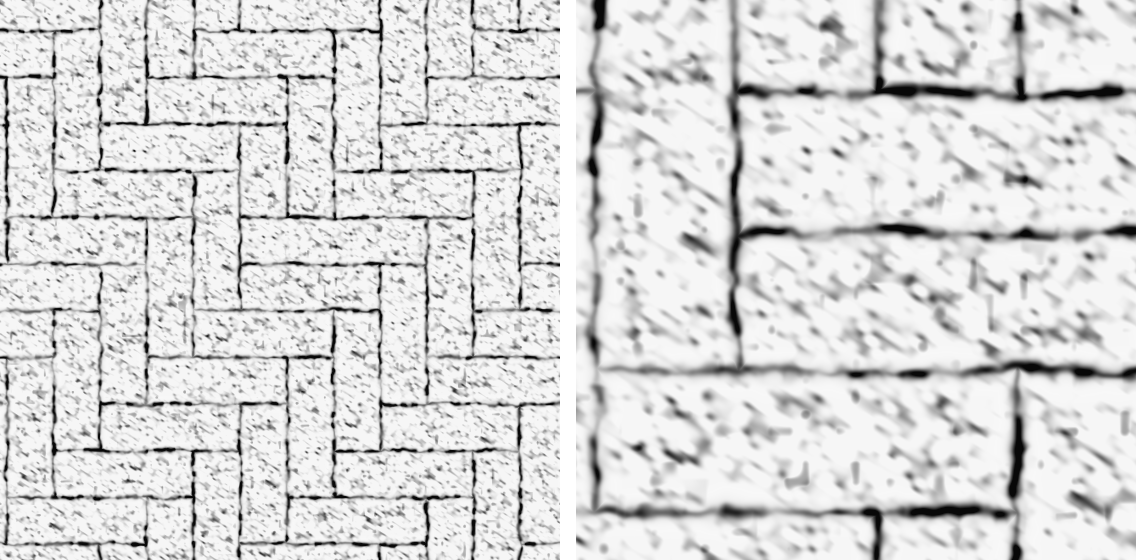
Left: the whole. Right: its middle third, enlarged.
Give the GLSL for this texture map, as a three.js fragment shader.

```glsl
// Pale herringbone paving: 1x3 bricks on a 12x12 cell grid, a 6-cell pattern repeated 2x2.
// Joints come from the distance to the nearest brick edge, roughened by tiling noise;
// faces carry slanted grey grain. One horizontal brick is longer than the rest.
varying vec2 vUv;

const float CELLS = 12.0;                      // grid cells across the canvas
const vec2 GRID_OFFSET = vec2(0.15, 0.66);     // from the upper left, in cells
const float BRICK_LENGTH = 3.0;
const vec2 LONG_START = vec2(5.0, 4.0);        // cell where the long brick begins
const float LONG_LENGTH = 4.0;

const float JOINT_WIDTH = 0.036;               // in cells
const float HALO_WIDTH = 0.085;
const float HALO_DARKNESS = 0.07;
const float COARSE_WOBBLE = 0.07;
const float FINE_WOBBLE = 0.035;

const float FACE_DARKNESS = 0.035;
const float GRAIN_DARKNESS = 3.2;
const float PIT_DARKNESS = 0.32;
const vec2 GRAIN_FREQ = vec2(35.0, 61.0);      // along, across the slant
const vec2 BLOTCH_FREQ = vec2(19.0, 34.0);

float hash(vec2 p) {
  vec3 h = fract(p.xyx * 0.1031);
  h += dot(h, h.yzx + 33.33);
  return fract((h.x + h.y) * h.z);
}

float corner(vec2 i, vec2 period, float seed) {
  return hash(mod(i, period) + seed);
}

// Value noise that wraps after "period" lattice steps
float noise(vec2 p, vec2 period, float seed) {
  vec2 i = floor(p);
  vec2 f = fract(p);
  f = f * f * (3.0 - 2.0 * f);
  float low = mix(corner(i, period, seed), corner(i + vec2(1.0, 0.0), period, seed), f.x);
  float high = mix(corner(i + vec2(0.0, 1.0), period, seed), corner(i + 1.0, period, seed), f.x);
  return mix(low, high, f.y);
}

float tiled(vec2 uv, float freq, float seed) {
  return noise(uv * freq, vec2(freq), seed);
}

vec2 wobble(vec2 uv, float freq, float seed) {
  return vec2(tiled(uv, freq, seed), tiled(uv, freq, seed + 57.0)) - 0.5;
}

// Distance in cells from q to the edge of the brick that holds it
float brickEdge(vec2 q) {
  vec2 cell = mod(floor(q), CELLS);
  vec2 f = fract(q);
  float stepIndex = mod(cell.x + cell.y - 4.0, 6.0);
  bool upright = stepIndex > 2.5;
  float along = upright ? f.y + stepIndex - 3.0 : f.x + stepIndex;
  float across = upright ? f.x : f.y;
  float len = BRICK_LENGTH;

  // The long brick takes the last cell of the upright one beside it
  vec2 d = cell - LONG_START;
  if (d.y == 0.0 && d.x >= 0.0 && d.x < LONG_LENGTH) {
    along = f.x + d.x;
    across = f.y;
    len = LONG_LENGTH;
  } else if (d.x == 0.0 && d.y < 0.0 && d.y >= 1.0 - BRICK_LENGTH) {
    len = BRICK_LENGTH - 1.0;
  }
  return min(min(along, len - along), min(across, 1.0 - across));
}

// Joint darkness: beads of black, worn thin in places
float jointDarkness(vec2 uv, float edge) {
  float bead = smoothstep(0.2, 0.75, tiled(uv, 104.0, 311.0));
  float wear = smoothstep(0.2, 0.55, tiled(uv, 36.0, 173.0));
  float strength = mix(0.35, 1.05, bead) * mix(0.5, 1.0, wear);
  float r = edge / (JOINT_WIDTH * mix(0.75, 1.2, bead));
  float h = edge / HALO_WIDTH;
  return strength * exp(-r * r) + HALO_DARKNESS * exp(-h * h);
}

// Face darkness: slanted grain and sparse pits, cleaner toward the edge
float faceDarkness(vec2 uv, float edge) {
  // Integer slant keeps the noise tiling
  vec2 slant = vec2(3.0 * uv.x + 2.0 * uv.y, 3.0 * uv.y - 2.0 * uv.x);
  float grain = 0.6 * noise(slant * GRAIN_FREQ, GRAIN_FREQ, 11.0)
              + 0.4 * noise(slant * BLOTCH_FREQ, BLOTCH_FREQ, 83.0);
  float excess = max(grain - 0.45, 0.0);
  float pits = smoothstep(0.8, 1.0, tiled(uv, 100.0, 229.0));
  float body = mix(0.35, 1.0, smoothstep(0.05, 0.22, edge));
  return body * (FACE_DARKNESS + GRAIN_DARKNESS * excess * excess + PIT_DARKNESS * pits);
}

void main() {
  vec2 uv = vec2(vUv.x, 1.0 - vUv.y);          // rows counted downward
  vec2 q = uv * CELLS - GRID_OFFSET;
  q += COARSE_WOBBLE * wobble(uv, 40.0, 401.0);
  q += FINE_WOBBLE * wobble(uv, 128.0, 523.0);

  float edge = brickEdge(q);
  float dark = faceDarkness(uv, edge) + jointDarkness(uv, edge);
  gl_FragColor = vec4(vec3(clamp(1.0 - dark, 0.03, 1.0)), 1.0);
}
```
